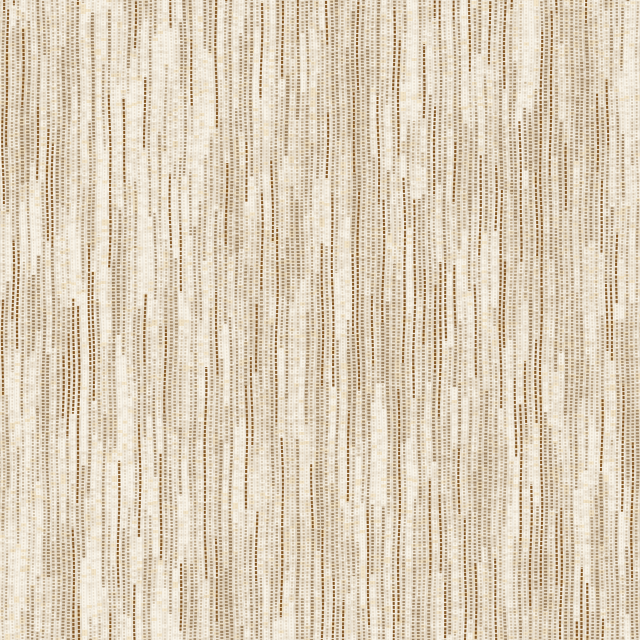
This texture is drawn by a Shadertoy shader. Its source:

```glsl
// Woven natural fabric: upright cream yarns with dashed taupe and brown slits.
#define COLUMNS 126.0
#define ROWS 158.0
#define RUNS 7.0
#define PATCHES vec2(34.0, 6.0)
#define BROWN_SHARE 0.16
#define WOBBLE 0.0012
#define IVORY vec3(0.978, 0.957, 0.912)
#define LINEN vec3(0.865, 0.802, 0.705)
#define STRAW vec3(0.950, 0.880, 0.740)
#define SAND vec3(0.760, 0.675, 0.555)
#define TAUPE vec3(0.590, 0.480, 0.345)
#define BROWN vec3(0.480, 0.285, 0.070)

float hash(vec2 p) {
    vec3 q = fract(p.xyx * vec3(0.1031, 0.1030, 0.0973));
    q += dot(q, q.yzx + 33.33);
    return fract((q.x + q.y) * q.z);
}

// Cellular noise: random value of the nearest scattered point.
float cellularTone(vec2 p) {
    vec2 cell = floor(p);
    float nearest = 9.0, tone = 0.0;
    for (int y = -1; y <= 1; y++) {
        for (int x = -1; x <= 1; x++) {
            vec2 id = cell + vec2(x, y);
            vec2 point = id + vec2(hash(id + 11.0), hash(id + 47.0));
            vec2 offset = point - p;
            float distance2 = dot(offset, offset);
            if (distance2 < nearest) {
                nearest = distance2;
                tone = hash(id + 83.0);
            }
        }
    }
    return tone;
}

// Soft band around zero.
float band(float d, float halfWidth, float blur) {
    return 1.0 - smoothstep(halfWidth - blur, halfWidth + blur, abs(d));
}

vec3 weave(vec2 uv) {
    // Slightly wavering columns
    uv.x += WOBBLE * (sin(uv.y * 17.0 + uv.x * 31.0) + 0.5 * sin(uv.y * 43.0 - uv.x * 57.0));
    float column = floor(uv.x * COLUMNS);
    float across = fract(uv.x * COLUMNS) - 0.5;
    float columnSeed = hash(vec2(column, 3.0));

    // Random upright runs, grouped into long patches
    float run = floor(uv.y * RUNS * (0.7 + 0.8 * columnSeed) + 17.0 * columnSeed);
    float runTone = hash(vec2(column, run + 21.0));
    float patchTone = cellularTone(vec2(column / COLUMNS, uv.y) * PATCHES);
    float openness = mix(runTone, patchTone, 0.45);
    bool isBrown = hash(vec2(column + 59.0, run + 7.0)) > 1.0 - BROWN_SHARE;

    // Rungs across each column
    float along = uv.y * ROWS * (isBrown ? 1.0 : 1.25) + 5.0 * columnSeed;
    float row = floor(along);
    float grain = hash(vec2(column + 5.0, row));
    float rung = fract(along) - 0.5 + 0.16 * (grain - 0.5);

    // Yarn with pale and straw flecks
    float shade = clamp(0.8 * openness + 0.55 * (grain - 0.5) - 0.08, 0.0, 1.0);
    vec3 color = mix(IVORY, LINEN, shade);
    float fleck = step(0.91, hash(vec2(column + 31.0, row + 13.0)));
    color = mix(color, STRAW, 0.7 * fleck);
    color *= 1.0 - 0.05 * smoothstep(0.3, 0.5, abs(across));

    // Slits between the rungs
    float center = 0.24 * (hash(vec2(column, 71.0)) - 0.5);
    float halfWidth = isBrown ? 0.21 : mix(0.12, 0.31, openness);
    float slit = band(across - center, halfWidth, 0.08) * band(rung, isBrown ? 0.37 : 0.30, 0.10);
    float strength = isBrown ? 0.96 : mix(0.28, 1.0, smoothstep(0.2, 0.6, openness));
    vec3 depth = isBrown ? mix(BROWN, TAUPE, 0.35 * grain)
                         : mix(SAND, TAUPE, clamp(1.2 * runTone + 0.5 * grain - 0.45, 0.0, 1.0));
    return mix(color, depth, slit * strength);
}

void mainImage(out vec4 fragColor, in vec2 fragCoord) {
    // Average a 3 by 3 grid to smooth the fine threads
    vec3 sum = vec3(0.0);
    for (int y = -1; y <= 1; y++) {
        for (int x = -1; x <= 1; x++) {
            sum += weave((fragCoord + vec2(x, y) / 3.0) / iResolution.xy);
        }
    }
    fragColor = vec4(sum / 9.0, 1.0);
}
```
